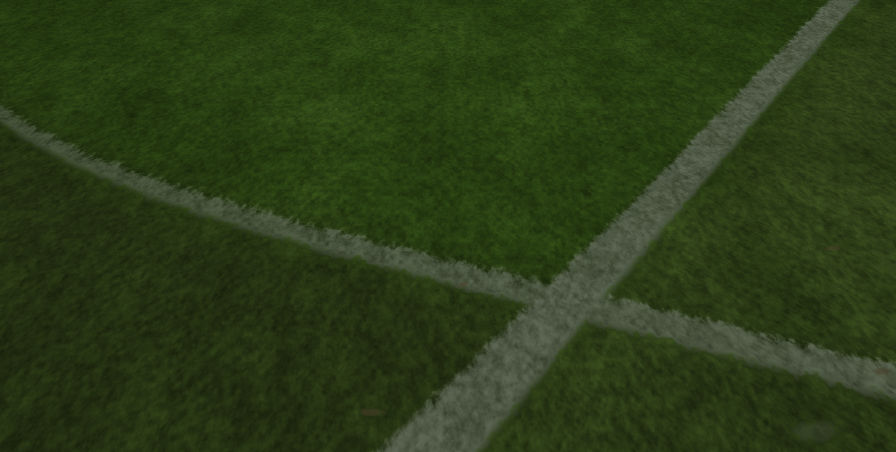
Write a WebGL 1 fragment shader that draws this texture.

```glsl
precision highp float;
// Mown grass pitch in perspective with a worn straight line crossing a curved one.

uniform vec2 u_resolution;

float hash(vec2 p) {
  return fract(sin(dot(p, vec2(127.1, 311.7))) * 43758.5453);
}

float valueNoise(vec2 p) {
  vec2 cell = floor(p);
  vec2 f = fract(p);
  f = f * f * (3.0 - 2.0 * f);
  float low = mix(hash(cell), hash(cell + vec2(1.0, 0.0)), f.x);
  float high = mix(hash(cell + vec2(0.0, 1.0)), hash(cell + vec2(1.0, 1.0)), f.x);
  return mix(low, high, f.y);
}

// Layered noise centred on zero.
float fbm(vec2 p) {
  float sum = 0.0;
  float amplitude = 0.5;
  for (int i = 0; i < 4; i++) {
    sum += amplitude * (valueNoise(p) - 0.5);
    p = mat2(0.8, 0.6, -0.6, 0.8) * p * 2.03 + 17.3;
    amplitude *= 0.58;
  }
  return sum;
}

// Screen position (x, distance down) projected onto the ground.
vec2 groundPlane(vec2 s) {
  float depth = 1.0 / (s.y + 0.6);
  return vec2((s.x - 1.0) * depth, 1.2 * depth);
}

float band(float dist, float halfWidth, float soft) {
  return 1.0 - smoothstep(halfWidth - soft, halfWidth + soft, abs(dist));
}

float straightLine(vec2 s, float wear) {
  float centre = 1.868 - 0.918 * s.y;
  float halfWidth = 0.034 + 0.045 * s.y + 0.03 * s.y * s.y;
  return band(s.x - centre + wear, halfWidth, 0.007 + 0.010 * s.y);
}

float curvedLine(vec2 s, float wear) {
  float centre = 0.36 + 0.245 * s.x - 0.109 * exp(-4.2 * s.x);
  float halfWidth = 0.019 + 0.009 * s.x;
  return band(s.y - centre + wear, halfWidth, 0.010);
}

// Soft broken smudge for fallen leaves and stray paint.
float fleck(vec2 s, vec2 centre, vec2 size, float rough) {
  float d = length((s - centre) / size) + rough;
  return 1.0 - smoothstep(0.5, 1.1, d);
}

vec3 grassColor(vec2 s, float patches) {
  vec3 lush = vec3(0.152, 0.238, 0.066);
  vec3 dry = vec3(0.192, 0.257, 0.100);
  vec3 shaded = vec3(0.146, 0.200, 0.072);
  float rightSide = smoothstep(-0.12, 0.2, s.x - 1.868 + 0.918 * s.y);
  float arcSide = s.y - 0.36 - 0.245 * s.x + 0.109 * exp(-4.2 * s.x);
  vec3 color = mix(lush, dry, clamp(rightSide * 0.85 + patches * 0.8, 0.0, 1.0));
  color = mix(color, shaded, smoothstep(-0.12, 0.12, arcSide) * (1.0 - 0.6 * rightSide));
  float glow = exp(-2.5 * dot(s - vec2(0.95, 0.25), s - vec2(0.95, 0.25)));
  return color * (0.92 + 0.13 * glow + 0.35 * patches);
}

void main() {
  vec2 s = gl_FragCoord.xy / u_resolution.y;
  s.y = 1.0 - s.y;
  vec2 ground = groundPlane(s);

  // Turf texture, from broad patches to single tufts.
  float patches = fbm(ground * 7.0);
  float clumps = fbm(ground * 34.0 + 5.0);
  float blades = fbm(ground * 115.0 + 31.0);
  float grain = 0.35 * clumps + (0.48 + 0.28 * s.y) * blades;
  vec3 color = grassColor(s, patches) * (1.0 + grain);

  // Chalk with ragged edges, thinning where blades poke through.
  float wear = (0.020 * clumps + 0.026 * blades) * (0.6 + 0.8 * s.y);
  float straight = straightLine(s, wear);
  float curve = curvedLine(s, wear) * mix(0.68, 0.92, smoothstep(0.0, 1.2, s.x));
  float paint = max(straight, curve) * clamp(0.88 + 0.5 * blades + 0.3 * clumps, 0.0, 1.0);
  vec3 chalk = vec3(0.325, 0.362, 0.295) * (1.0 + 0.30 * blades + 0.15 * clumps);
  color = mix(color, chalk, paint);

  // Stray paint and dry leaves.
  float stray = fleck(s, vec2(1.80, 0.955), vec2(0.06, 0.025), 1.2 * blades);
  color = mix(color, chalk, 0.3 * stray);
  float leaves = fleck(s, vec2(0.825, 0.912), vec2(0.030, 0.010), blades);
  leaves = max(leaves, fleck(s, vec2(1.948, 0.822), vec2(0.022, 0.010), blades));
  leaves = max(leaves, fleck(s, vec2(1.843, 0.549), vec2(0.016, 0.007), blades));
  leaves = max(leaves, fleck(s, vec2(1.025, 0.630), vec2(0.012, 0.008), blades));
  color = mix(color, vec3(0.29, 0.25, 0.17), 0.55 * leaves);

  gl_FragColor = vec4(color, 1.0);
}
```
